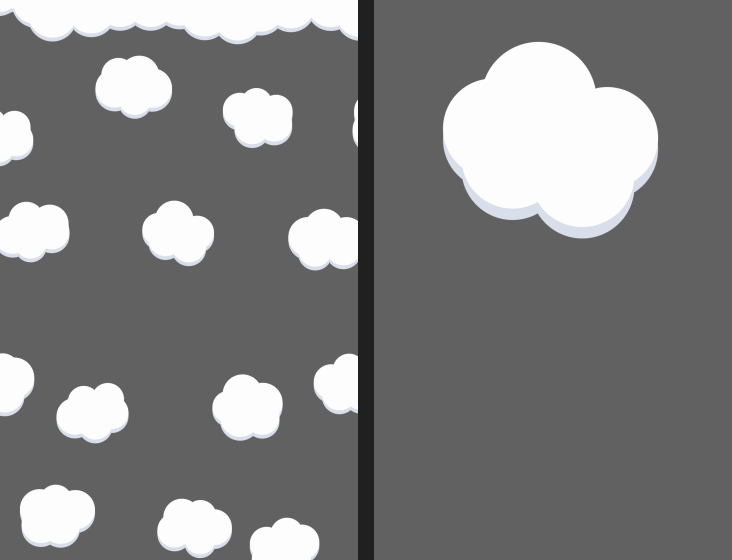
Left, the full canvas; right, a detail of the centre.
Write a WebGL 1 fragment shader that draws this pattern.

```glsl
precision highp float;
// Puffy white clouds scattered over flat grey, below a cloud bank on the top edge.
// Each cloud is a union of circles on a small ellipse, placed on a jittered,
// staggered grid. The same shape shifted downwards gives the pale blue underside.
uniform vec2 u_resolution;

const vec3 SKY = vec3(0.38);
const vec3 CLOUD = vec3(0.992);
const vec3 UNDERSIDE = vec3(0.85, 0.87, 0.92);

// Lengths are fractions of the canvas height.
const vec2 CELL = vec2(0.23, 0.25);
const vec2 GRID_ORIGIN = vec2(-0.03, -0.075);
const vec2 JITTER = vec2(0.085, 0.10);
const vec2 RING = vec2(0.036, 0.021);     // half axes carrying the lobe centres
const float LOBE_MIN = 0.028;
const float LOBE_RANGE = 0.008;
const float CORE_RADIUS = 0.033;
const float UNDERSIDE_DROP = 0.0068;
const float BANK_SPACING = 0.053;
const float BANK_RADIUS = 0.044;
const float BANK_SWELL = 0.011;
const float TAU = 6.28318;
const int LOBES = 5;
const int BANK_REACH = 2;

float hash(vec2 p) {
  vec3 q = fract(vec3(p.xyx) * 0.1031);
  q += dot(q, q.yzx + 33.33);
  return fract((q.x + q.y) * q.z);
}

vec2 hash2(vec2 p) {
  return vec2(hash(p + 17.3), hash(p + 58.7));
}

// Distance to one cloud centred on the origin.
float cloudDistance(vec2 p, vec2 id) {
  float tilt = (hash(id + 5.1) - 0.5) * 0.7;
  float c = cos(tilt);
  float s = sin(tilt);
  p = vec2(c * p.x + s * p.y, c * p.y - s * p.x);
  float turn = hash(id + 9.4);
  float d = length(p) - CORE_RADIUS;
  for (int i = 0; i < LOBES; i++) {
    vec2 r = hash2(id * 7.0 + float(i) * 3.7);
    float angle = TAU * (float(i) + turn + 0.45 * (r.x - 0.5)) / float(LOBES);
    vec2 centre = RING * vec2(cos(angle), sin(angle));
    d = min(d, length(p - centre) - LOBE_MIN - LOBE_RANGE * r.y);
  }
  return d;
}

// Nearest of the scattered clouds, searched in the surrounding cells.
float scatterDistance(vec2 p) {
  float row = floor((p.y - GRID_ORIGIN.y) / CELL.y);
  float d = 1.0;
  for (int j = -1; j <= 1; j++) {
    float y = row + float(j);
    float stagger = 0.5 * mod(y, 2.0);
    float column = floor((p.x - GRID_ORIGIN.x) / CELL.x - stagger);
    for (int i = -1; i <= 1; i++) {
      vec2 id = vec2(column + float(i), y);
      vec2 centre = GRID_ORIGIN + (id + vec2(stagger + 0.5, 0.5)) * CELL;
      centre += (hash2(id + 31.0) - 0.5) * JITTER;
      d = min(d, cloudDistance(p - centre, id + 40.0));
    }
  }
  return d;
}

// Row of overlapping lobes hanging from the top edge.
float bankDistance(vec2 p) {
  float nearest = floor(p.x / BANK_SPACING + 0.5);
  float d = 1.0;
  for (int i = -BANK_REACH; i <= BANK_REACH; i++) {
    float id = nearest + float(i);
    vec2 r = hash2(vec2(id + 60.0, 12.0));
    float x = (id + 0.5 * (r.x - 0.5)) * BANK_SPACING;
    float swell = BANK_SWELL * sin(x * 23.0 - 1.6) + 0.012 * (r.y - 0.5);
    float edgeLift = 0.022 * (1.0 - smoothstep(0.0, 0.1, x));
    vec2 centre = vec2(x, 0.988 - swell + edgeLift);
    d = min(d, length(p - centre) - BANK_RADIUS);
  }
  return min(d, 0.985 - p.y);
}

float coverage(vec2 p, float pixel) {
  float d = min(scatterDistance(p), bankDistance(p));
  return 1.0 - smoothstep(-0.7 * pixel, 0.7 * pixel, d);
}

void main() {
  float pixel = 1.0 / u_resolution.y;
  vec2 p = gl_FragCoord.xy * pixel;
  vec3 colour = mix(SKY, UNDERSIDE, coverage(p + vec2(0.0, UNDERSIDE_DROP), pixel));
  colour = mix(colour, CLOUD, coverage(p, pixel));
  gl_FragColor = vec4(colour, 1.0);
}
```
